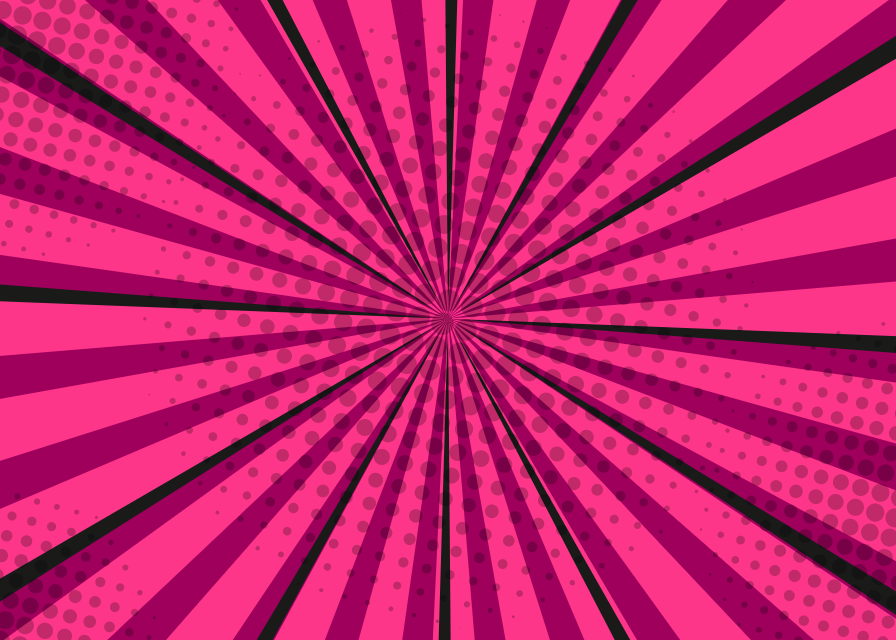
A Shadertoy shader for this background:

```glsl
#define PINK vec3(0.995, 0.21, 0.54)
#define PURPLE vec3(0.62, 0.0, 0.36)
#define INK vec3(0.10, 0.105, 0.10)
#define HUB vec2(0.0, 0.002)
#define BEAM_STEP 12.857
#define BEAM_HALF 2.7
#define SPOKE_FIRST 31.2
#define SPOKE_STEP 29.1
#define SPOKE_HALF 1.07
#define DOT_TILT radians(15.0)
#define DOT_SHADE 0.24
#define CORNER_PITCH 0.032

// Antialiased fill of a signed distance
float fill(float dist, float pixel) {
    return clamp(0.5 - dist / pixel, 0.0, 1.0);
}

// Tilted square grid of dots that shrink away from a focus
float halftone(vec2 p, vec2 focus, float pitch, float reach, vec2 phase, float pixel) {
    float c = cos(DOT_TILT), s = sin(DOT_TILT);
    vec2 offset = p - focus;
    vec2 grid = vec2(c * offset.x - s * offset.y, s * offset.x + c * offset.y) / pitch;
    vec2 dotCentre = round(grid - phase) + phase;
    float fade = max(0.0, 1.0 - length(dotCentre) * pitch / reach);
    float radius = 0.47 * pitch * sqrt(fade);
    float dist = length(grid - dotCentre) * pitch - radius;
    return fill(dist, pixel) * smoothstep(0.0, pixel, radius);
}

void mainImage(out vec4 fragColor, in vec2 fragCoord) {
    vec2 p = (fragCoord - 0.5 * iResolution.xy) / iResolution.y;
    float pixel = 1.0 / iResolution.y;

    // Opposite rays share one half turn
    vec2 ray = p - HUB;
    float r = length(ray);
    float angle = mod(degrees(atan(ray.y, ray.x + 1e-6)), 180.0);
    float arc = radians(r);

    // Purple beams
    float beamAngle = abs(mod(angle - 7.45 + 0.5 * BEAM_STEP, BEAM_STEP) - 0.5 * BEAM_STEP);
    vec3 color = mix(PINK, PURPLE, fill((beamAngle - BEAM_HALF) * arc, pixel));

    // Black spokes, pointed at the hub
    float index = clamp(round((angle - SPOKE_FIRST) / SPOKE_STEP), 0.0, 5.0);
    float spokeAngle = abs(angle - SPOKE_FIRST - index * SPOKE_STEP);
    float spoke = fill((spokeAngle - SPOKE_HALF) * arc, pixel);
    color = mix(color, INK, spoke * smoothstep(0.01, 0.05, r));

    // Central and corner halftones
    float dots = halftone(p, HUB, 0.0376, 0.484, vec2(-0.17, -0.26), pixel);
    dots = max(dots, halftone(p, vec2(-0.673, 0.445), CORNER_PITCH, 0.356, vec2(0.0), pixel));
    dots = max(dots, halftone(p, vec2(-0.70, -0.50), CORNER_PITCH, 0.25, vec2(0.0), pixel));
    dots = max(dots, halftone(p, vec2(0.70, -0.303), CORNER_PITCH, 0.31, vec2(0.0, -0.2), pixel));
    color *= 1.0 - DOT_SHADE * dots;

    fragColor = vec4(color, 1.0);
}
```
